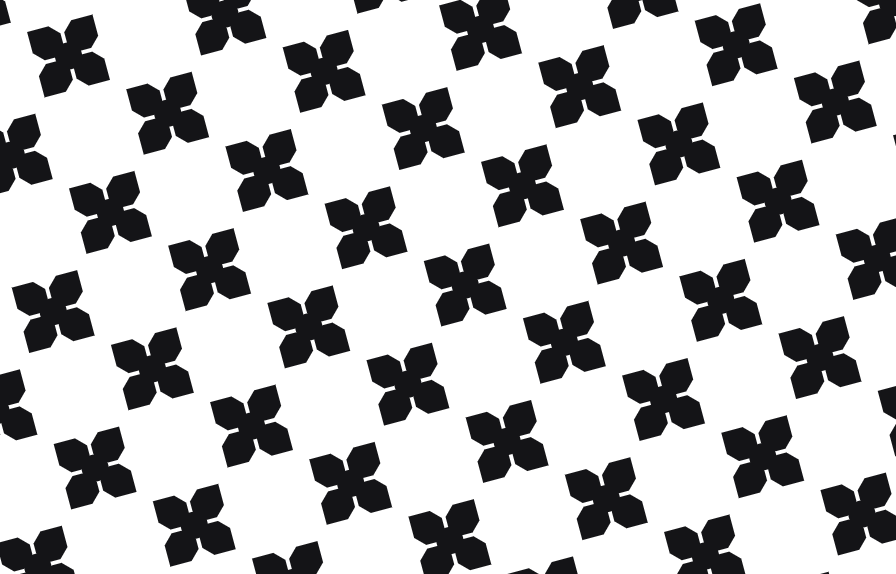
This pattern is drawn by a Shadertoy shader. Its source:

```glsl
// Lattice, in units of the canvas height
const float CELL_SIZE = 0.1995;
const float LATTICE_ANGLE = radians(-30.0);
const vec2 LATTICE_CENTER = vec2(0.0300, 0.0035);

// Flower, in units of one cell
const float PETAL_TIP = 0.418;
const float PETAL_HALF_WIDTH = 0.136;
const float SLIT_HALF_WIDTH = 0.017;
const float CORE_RADIUS = 0.118;

const vec3 PAPER = vec3(1.0);
const vec3 INK = vec3(0.08, 0.08, 0.09);

mat2 rotation(float angle) {
    float c = cos(angle), s = sin(angle);
    return mat2(c, s, -s, c);
}

// Four six-sided petals along the axes, joined by a diamond core
float flowerDistance(vec2 p) {
    p = abs(p);
    if (p.y > p.x) p = p.yx;

    float across = (p.x - p.y) * sqrt(0.5);
    float along = (p.x + p.y) * sqrt(0.5);

    float petal = max(p.y - PETAL_HALF_WIDTH, along - PETAL_TIP * sqrt(0.5));
    petal = max(petal, SLIT_HALF_WIDTH - across);
    float core = along - CORE_RADIUS;
    return min(petal, core);
}

void mainImage(out vec4 fragColor, in vec2 fragCoord) {
    vec2 uv = (fragCoord - 0.5 * iResolution.xy) / iResolution.y;

    // Tilted square lattice with a flower centred in each cell
    vec2 lattice = rotation(-LATTICE_ANGLE) * (uv - LATTICE_CENTER) / CELL_SIZE;
    vec2 cell = fract(lattice + 0.5) - 0.5;

    // One-pixel edge smoothing
    float pixel = 1.0 / (iResolution.y * CELL_SIZE);
    float coverage = clamp(0.5 - flowerDistance(cell) / pixel, 0.0, 1.0);
    fragColor = vec4(mix(PAPER, INK, coverage), 1.0);
}
```
